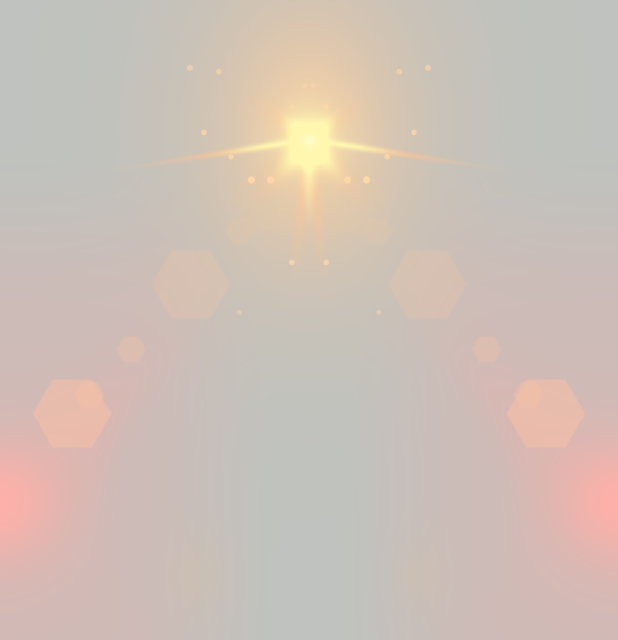
This background is drawn by a WebGL 1 fragment shader. Its source:

```glsl
precision highp float;
uniform vec2 u_resolution;

const vec3 GRAY = vec3(0.75, 0.76, 0.745);
const vec3 MAUVE = vec3(0.81, 0.73, 0.715);
const vec3 ROSE = vec3(0.87, 0.71, 0.69);
const vec3 CORAL = vec3(1.0, 0.69, 0.66);
const vec3 PEACH = vec3(0.87, 0.765, 0.67);
const vec3 AMBER = vec3(0.98, 0.83, 0.65);
const vec3 ORANGE = vec3(0.99, 0.76, 0.59);
const vec3 YELLOW = vec3(1.0, 0.97, 0.69);

float glow(vec2 p, vec2 center, vec2 radius) {
  vec2 q = (p - center) / radius;
  return exp(-dot(q, q));
}

// Tapered beam leaving the origin
float ray(vec2 p, vec2 direction, float reach, float width) {
  vec2 axis = normalize(direction);
  float t = dot(p, axis) / reach;
  float side = (p.x * axis.y - p.y * axis.x) / (width * (1.1 - 0.7 * clamp(t, 0.0, 1.0)));
  return exp(-side * side) * smoothstep(-0.05, 0.02, t) * (1.0 - smoothstep(0.1, 1.0, t));
}

float hexagon(vec2 p, float radius) {
  p = abs(p);
  return max(p.y, 0.866 * p.x + 0.5 * p.y) - radius;
}

// Pair of bright specks at an even step
float specks(vec2 p, vec2 start, vec2 stride, float radius) {
  float cover = 0.0;
  for (int i = 0; i < 2; i++) {
    float d = length(p - start - float(i) * stride);
    cover = max(cover, 1.0 - smoothstep(radius - 0.0015, radius + 0.0015, d));
  }
  return cover;
}

void main() {
  // Mirrored space, one unit per canvas height
  vec2 p = gl_FragCoord.xy / u_resolution.y;
  p.x = abs(p.x - 0.5 * u_resolution.x / u_resolution.y);

  // Hazy ground
  float haze = smoothstep(0.04, 0.27, p.x) * (1.0 - smoothstep(0.5, 0.78, p.y));
  vec3 color = mix(GRAY, MAUVE, 0.85 * haze);
  color = mix(color, vec3(0.80, 0.75, 0.69), 0.5 * glow(p, vec2(0.174, 0.1), vec2(0.05, 0.07)));

  // Rose light outside a soft disc
  float outside = smoothstep(0.28, 0.35, length(p - vec2(0.0, 0.2)));
  vec2 band = p - vec2(0.14, 0.48);
  float across = dot(band, vec2(0.61, 0.79));
  float along = dot(band, vec2(0.79, -0.61));
  float beam = exp(-across * across / 0.005) * smoothstep(-0.02, 0.25, along);
  color = mix(color, ROSE, 0.65 * outside * beam);
  color = mix(color, ROSE, 0.55 * outside * glow(p, vec2(0.48, 0.17), vec2(0.2, 0.2)));
  color = mix(color, CORAL, 0.95 * glow(p, vec2(0.49, 0.215), vec2(0.095, 0.085)));

  // Warm halo
  vec2 sun = vec2(0.0, 0.78);
  color = mix(color, PEACH, 0.95 * glow(p, vec2(0.0, 0.8), vec2(0.2, 0.28)));
  color = mix(color, AMBER, 0.65 * glow(p, vec2(0.0, 0.79), vec2(0.095, 0.14)));

  // Lens hexagons along the flare axis
  for (int i = 0; i < 6; i++) {
    float n = float(i);
    float u = n / 5.0;
    float s = u - 0.085 * sin(6.2832 * u) + 0.054 * sin(3.1416 * u);
    float x = 0.061 + 0.309 * s;
    float radius = mix(0.02, 0.053, step(0.0, cos(2.7 * n)));
    float d = hexagon(p - vec2(x, 0.757 - 1.09 * x), radius);
    vec3 tint = mix(vec3(0.88, 0.78, 0.66), vec3(0.97, 0.75, 0.65), u);
    color = mix(color, tint, mix(0.3, 0.55, u * u) * (1.0 - smoothstep(-0.002, 0.002, d)));
  }

  // Star rays
  vec2 q = p - sun;
  float rays = 0.5 * ray(q, vec2(0.083, 0.061), 0.13, 0.018);
  rays += 0.6 * ray(q, vec2(0.096, -0.106), 0.16, 0.022);
  rays += 0.65 * ray(q, vec2(0.024, -0.23), 0.25, 0.011);
  color = mix(color, ORANGE, min(rays, 0.85));

  // Long side streak
  float streak = ray(q - vec2(0.0, 0.002), vec2(0.32, -0.05), 0.34, 0.0055);
  color = mix(color, mix(YELLOW, ORANGE, smoothstep(0.06, 0.17, p.x)), 0.95 * streak);

  // Hot center
  float core = 0.9 * exp(-length(q) / 0.035);
  core += 0.75 * ray(q, vec2(0.6, 0.6), 0.075, 0.017);
  core += 0.75 * ray(q, vec2(0.6, -0.7), 0.1, 0.02);
  core += 0.7 * ray(q, vec2(0.0, -1.0), 0.15, 0.011);
  core += 0.6 * glow(q, vec2(0.0), vec2(0.03, 0.04));
  color = mix(color, YELLOW, min(core, 1.0));
  color = mix(color, vec3(1.0, 0.99, 0.82), 0.8 * glow(q, vec2(0.0), vec2(0.009)));

  // Specks
  float dust = specks(p, vec2(0.06, 0.719), vec2(0.03, 0.0), 0.0055);
  dust += 0.8 * specks(p, vec2(0.027, 0.59), vec2(0.0, 0.243), 0.0042);
  dust += 0.8 * specks(p, vec2(0.122, 0.755), vec2(0.042, 0.038), 0.0042);
  dust += 0.6 * specks(p, vec2(0.141, 0.888), vec2(0.045, 0.006), 0.0045);
  dust += 0.4 * specks(p, vec2(0.0065, 0.866), vec2(0.1025, -0.354), 0.0038);
  color = mix(color, vec3(1.0, 0.84, 0.66), min(dust, 1.0));

  gl_FragColor = vec4(color, 1.0);
}
```
